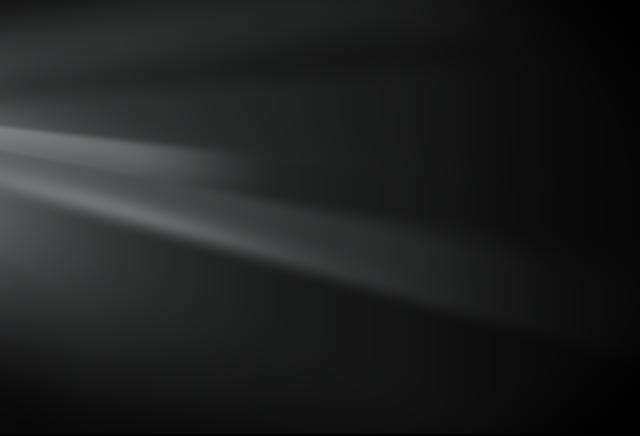
This background is drawn by a Shadertoy shader. Its source:

```glsl
// Soft grey light beams fanning out from the left edge into darkness.
// Slanted soft edges split the canvas into sectors; each sector has its own
// brightness and fade, layered from top to bottom, then dimmed at the right.

#define CROWN_LIGHT 0.19
#define MIDDLE_LIGHT 0.25
#define UPPER_BEAM_LIGHT 0.50
#define LOWER_BEAM_LIGHT 0.38
#define CORE_LIGHT 0.13
#define FLOOR_LIGHT 0.30
#define VIGNETTE 0.85
#define TINT vec3(0.975, 1.0, 1.01)

// Bell curve of height one.
float bell(float offset, float width) {
    float t = offset / width;
    return exp(-t * t);
}

// Soft step: 0 above an edge, 1 below it.
float below(float distanceDown, float softness) {
    return smoothstep(-softness, softness, distanceDown);
}

void mainImage(out vec4 fragColor, in vec2 fragCoord) {
    vec2 uv = fragCoord / iResolution.xy;
    float x = uv.x;
    float depth = 1.0 - uv.y;

    // Signed depth under each slanted edge
    float underCrown = depth - (0.215 - 0.10 * x);
    float underUpper = depth - (0.291 + 0.169 * x);
    float underSeam  = depth - (0.345 + 0.275 * x);
    float underLower = depth - (0.437 + 0.392 * x);
    float underFloor = depth - (0.56 + 0.60 * x);
    float underCrease = depth - (0.585 + 0.95 * x);

    // Faint band across the top left
    float crown = 0.04 + 0.02 * smoothstep(0.0, 0.3, x)
                + CROWN_LIGHT * exp(-2.0 * x) * bell(depth - 0.15 + 0.25 * x, 0.12);

    // Dim sector above the beams, with a glow gathering at the upper beam
    float middle = MIDDLE_LIGHT * exp(-1.3 * x - 0.3 * x * x);
    float glow = 0.13 * exp(-5.0 * x) * exp(min(underUpper, 0.0) / 0.04);

    // Upper beam, short and sharp
    float upperBeam = UPPER_BEAM_LIGHT * exp(-1.1 * x)
                    - 0.06 * smoothstep(-0.05, 0.0, underSeam);
    upperBeam = mix(middle, upperBeam, 1.0 - smoothstep(0.18, 0.46, x));

    // Lower beam, long, with a bright core along its bottom edge
    float lowerBeam = LOWER_BEAM_LIGHT * exp(-x - 0.6 * x * x)
                    + CORE_LIGHT * bell(x - 0.2, 0.25) * bell(underLower + 0.03, 0.03);

    // Shaded floor under the beams
    float ground = (0.045 + FLOOR_LIGHT * exp(-3.5 * x))
                 * (1.0 - 0.85 * smoothstep(-0.1, 0.4, underFloor));
    ground -= 0.015 * (1.0 - smoothstep(0.02, 0.15, x)) * below(underCrease, 0.012);

    // Layer the sectors from top to bottom
    float tone = mix(crown, middle + glow, below(underCrown, 0.05));
    tone = mix(tone, upperBeam, below(underUpper, 0.007 + 0.03 * x));
    tone = mix(tone, lowerBeam, below(underSeam, 0.006 + 0.08 * x * x));
    tone = mix(tone, ground, below(underLower, 0.028));

    // Darken the right side, its corners and the bottom rim
    vec2 fromCentre = 2.0 * vec2(max(x - 0.5, 0.0), depth - 0.5);
    tone *= 1.0 - 0.5 * smoothstep(0.6, 1.0, x);
    tone *= 1.0 - VIGNETTE * smoothstep(0.95, 1.4, length(fromCentre));
    tone *= smoothstep(0.002, 0.008, uv.y);

    fragColor = vec4(max(tone, 0.0) * TINT, 1.0);
}
```
